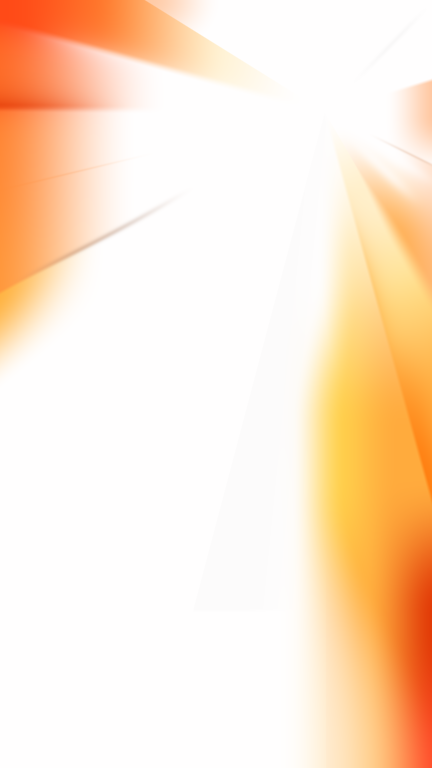
Write a Shadertoy shader that draws this background.

```glsl
// Draws a white sunburst with folded rays and red, orange and amber glows at the sides.
#define ASPECT 0.5625
#define HUB vec2(0.423, 0.854)
#define WHITE vec3(1.0, 0.996, 0.996)
#define RED vec3(0.88, 0.21, 0.02)
#define SCARLET vec3(1.0, 0.29, 0.09)
#define ORANGE vec3(1.0, 0.53, 0.20)
#define AMBER vec3(1.0, 0.67, 0.24)
#define YELLOW vec3(1.0, 0.82, 0.30)
#define PEACH vec3(1.0, 0.74, 0.56)
#define CREAM vec3(1.0, 0.94, 0.80)

// Falls smoothly from one at a to zero at b.
float fall(float a, float b, float x) {
    return 1.0 - smoothstep(a, b, x);
}

// Arc distance past a ray; polar holds (degrees, radius).
float beyond(vec2 polar, float angle) {
    return radians(polar.x - angle) * polar.y;
}

// Step across a ray, never sharper than one pixel.
float fold(vec2 polar, float angle, float blur) {
    float soft = max(blur, 0.8 / iResolution.y);
    return smoothstep(-soft, soft, beyond(polar, angle));
}

// Thin ray between two radii.
float streak(vec2 polar, float angle, float width, float near, float far) {
    float s = beyond(polar, angle) / width;
    float span = smoothstep(near, mix(near, far, 0.5), polar.y)
               * fall(mix(near, far, 0.6), far, polar.y);
    return exp(-s * s) * span;
}

// The lowest left ray bends slightly near the hub.
float lowRay(float r) {
    return 29.1 + 1.1 * fall(0.24, 0.48, r);
}

// Folded fans on the left, from the top edge downwards.
vec3 leftFans(vec2 p, vec2 polar) {
    float corner = length((p - vec2(0.19, 1.0)) * vec2(1.0, 1.3));
    vec3 color = mix(WHITE, PEACH, 0.8 * fall(0.0, 0.10, corner));

    vec3 fan = mix(SCARLET, ORANGE, smoothstep(0.0, 0.20, p.x));
    fan = mix(fan, CREAM, smoothstep(0.12, 0.30, p.x));
    fan = mix(fan, WHITE, smoothstep(0.25, 0.40, p.x));
    float over = max(-beyond(polar, -15.5), 0.0);
    fan = mix(fan, WHITE, 0.35 * exp(-over / 0.014) * smoothstep(0.03, 0.16, p.x));
    color = mix(color, fan, fold(polar, -31.9, 0.0));

    float under = max(beyond(polar, -15.5), 0.0);
    float above = max(-beyond(polar, -0.7), 0.0);
    vec3 base = mix(mix(ORANGE, SCARLET, 0.35), SCARLET, exp(-under / 0.03));
    fan = mix(WHITE, base, fall(-0.02, 0.22, p.x));
    fan = mix(fan, RED, 0.9 * exp(-above / 0.018) * fall(-0.02, 0.18, p.x));
    fan = mix(fan, WHITE, 0.6 * exp(-under / 0.016) * smoothstep(0.02, 0.15, p.x));
    color = mix(color, fan, fold(polar, -15.5, 0.006));

    base = mix(mix(ORANGE, AMBER, 0.4), ORANGE, smoothstep(0.62, 0.80, p.y));
    base = mix(base, SCARLET, 0.45 * exp(-max(beyond(polar, -0.7), 0.0) / 0.02));
    fan = mix(WHITE, base, fall(-0.02, 0.18, p.x));
    color = mix(color, fan, fold(polar, -0.7, 0.006));

    float glow = fall(-0.01, 0.14, p.x) * smoothstep(0.49, 0.62, p.y - 0.8 * p.x);
    fan = mix(WHITE, mix(AMBER, YELLOW, 0.2), glow);
    return mix(color, fan, fold(polar, lowRay(polar.y), 0.003));
}

// Tall amber column that turns red at the lower right.
vec3 column(vec2 p) {
    float lift = smoothstep(0.45, 0.65, p.y);
    float right = mix(0.58, 0.45, smoothstep(0.0, 0.36, p.y));
    float body = smoothstep(0.38 + 0.03 * lift, right + 0.02 * lift, p.x) * fall(0.44, 0.74, p.y);
    vec3 heat = mix(YELLOW, AMBER, smoothstep(0.43, 0.52, p.x));
    heat = mix(AMBER, heat, smoothstep(0.15, 0.38, p.y));
    vec3 ember = mix(SCARLET + vec3(0.0, 0.0, 0.07), RED, smoothstep(0.0, 0.18, p.y));
    heat = mix(heat, ember, smoothstep(0.475, 0.575, p.x) * fall(0.20, 0.38, p.y));
    float cream = smoothstep(0.415, 0.46, p.x) * smoothstep(0.45, 0.60, p.y) * fall(0.66, 0.84, p.y);
    float halo = smoothstep(0.36, 0.43, p.x) * fall(0.44, 0.64, p.y);
    vec3 color = mix(WHITE, CREAM, max(cream, 0.4 * halo));
    color = mix(color, heat, body);
    float seam = smoothstep(0.4235, 0.4255, p.x) * fall(0.425, 0.46, p.x) * fall(0.2, 0.34, p.y);
    return mix(color, PEACH, 0.06 * seam);
}

// Folded fans on the right, turning upwards.
vec3 rightFans(vec3 color, vec2 p, vec2 polar) {
    float r = polar.y;
    float rim = max(beyond(polar, 105.4), 0.0);
    vec3 fan = mix(CREAM, YELLOW, 0.5 * smoothstep(0.12, 0.29, r));
    fan = mix(fan, AMBER, smoothstep(0.22, 0.42, r));
    fan = mix(fan, AMBER, 0.5 * exp(-rim / 0.012) * smoothstep(0.08, 0.25, r));
    fan = mix(fan, vec3(1.0, 0.50, 0.07), smoothstep(0.29, 0.50, r) * fall(0.0, 0.05, rim));
    fan = mix(WHITE, fan, smoothstep(0.0, 0.12, r));
    color = mix(color, fan, fold(polar, 105.4, 0.003));

    float warm = smoothstep(0.02, 0.20, r) * fall(121.0, 150.0, polar.x);
    fan = mix(WHITE, mix(AMBER, PEACH, 0.3), warm);
    fan = mix(fan, PEACH, 0.5 * smoothstep(0.51, 0.58, p.x));
    color = mix(color, fan, fold(polar, 120.0, 0.012 * smoothstep(0.05, 0.2, r)));
    color = mix(color, WHITE, 0.65 * streak(polar, 136.0, 0.008, 0.01, 0.18));
    color = mix(color, WHITE, 0.50 * streak(polar, 147.0, 0.007, 0.01, 0.19));

    fan = mix(WHITE, PEACH, 0.95 * smoothstep(0.50, 0.58, p.x) * smoothstep(0.77, 0.85, p.y));
    color = mix(color, fan, fold(polar, 153.7, 0.003));
    return mix(color, WHITE, fold(polar, 196.7, 0.003));
}

void mainImage(out vec4 fragColor, in vec2 fragCoord) {
    vec2 p = fragCoord / iResolution.xy * vec2(ASPECT, 1.0);
    vec2 d = HUB - p;
    // Degrees run from left (0) through down (90) to right (180).
    float angle = mod(degrees(atan(d.y, d.x)) + 90.0, 360.0) - 90.0;
    vec2 polar = vec2(angle, length(d));

    vec3 color = leftFans(p, polar);
    color = mix(color, column(p), smoothstep(70.0, 76.0, angle));

    // Pale grey facet below the hub.
    float facet = fold(polar, 75.2, 0.0) * fall(0.30, 0.38, p.x - 0.1 * p.y) * smoothstep(0.202, 0.208, p.y);
    color *= 1.0 - 0.012 * facet;
    color = rightFans(color, p, polar);

    // Fine creases.
    color = mix(color, vec3(0.62, 0.45, 0.35), 0.30 * streak(polar, lowRay(polar.y) - 0.3, 0.0035, 0.19, 0.47));
    color = mix(color, ORANGE, 0.15 * streak(polar, 13.5, 0.0015, 0.22, 0.48));
    color = mix(color, vec3(0.80, 0.50, 0.30), 0.20 * streak(polar, 153.7, 0.0018, 0.06, 0.19));
    color = mix(color, vec3(0.80), 0.12 * streak(polar, 225.6, 0.0030, 0.04, 0.20));
    fragColor = vec4(clamp(color, 0.0, 1.0), 1.0);
}
```
